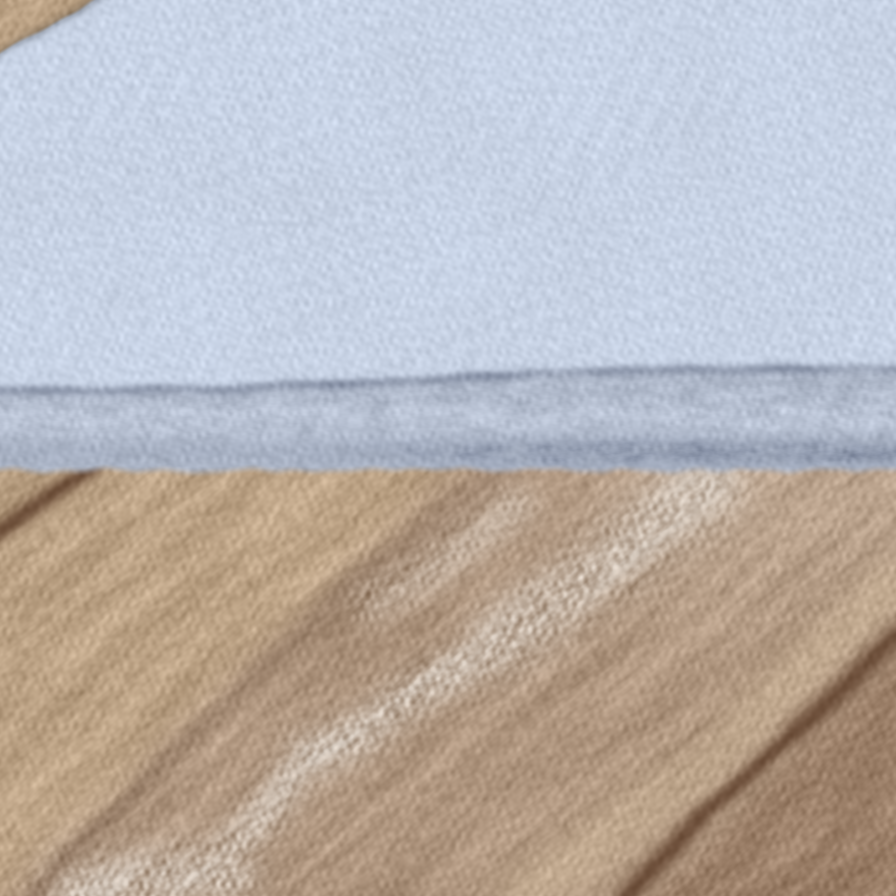
Give the GLSL for this texture, as a three.js fragment shader.

```glsl
// Pale blue painted cloth with a shaded hem lying over diagonal wood planks on woven canvas.
varying vec2 vUv;

const vec3 CLOTH_LIGHT = vec3(0.790, 0.835, 0.908);
const vec3 CLOTH_GREY = vec3(0.765, 0.805, 0.872);
const vec3 HEM_COLOR = vec3(0.685, 0.722, 0.790);
const vec3 HEM_SHADOW = vec3(0.475, 0.515, 0.600);
const vec3 WOOD_TAN = vec3(0.735, 0.635, 0.520);
const vec3 WOOD_BROWN = vec3(0.685, 0.585, 0.495);
const vec3 WOOD_DARK = vec3(0.610, 0.500, 0.410);
const vec3 WOOD_PALE = vec3(0.810, 0.765, 0.720);
const vec3 RIDGE_COLOR = vec3(0.785, 0.695, 0.585);
const vec3 CRACK_COLOR = vec3(0.380, 0.260, 0.180);
const vec2 GRAIN_DIR = vec2(0.766, 0.643);
const vec2 THREAD_DIR = vec2(0.880, -0.475);
const vec2 WEAVE_COUNT = vec2(88.0, 37.0);
const float CLOTH_BOTTOM = 0.475;
const float EDGE_SOFT = 0.006;

vec2 gradient(vec2 cell) {
  float a = 6.2832 * fract(sin(dot(cell, vec2(127.1, 311.7))) * 43758.55);
  return vec2(cos(a), sin(a));
}

// Gradient noise, roughly -0.7 to 0.7
float noise(vec2 p) {
  vec2 i = floor(p), f = fract(p), e = vec2(1.0, 0.0);
  vec2 u = f * f * f * (f * (f * 6.0 - 15.0) + 10.0);
  float low = mix(dot(gradient(i), f), dot(gradient(i + e), f - e), u.x);
  float high = mix(dot(gradient(i + e.yx), f - e.yx), dot(gradient(i + 1.0), f - 1.0), u.x);
  return mix(low, high, u.y);
}

float fbm(vec2 p) {
  float sum = 0.0, gain = 1.0;
  for (int k = 0; k < 4; k++) {
    sum += gain * noise(p);
    p = p * 2.03 + 17.3;
    gain *= 0.5;
  }
  return sum;
}

float peak(float x, float width) {
  return exp(-x * x / (width * width));
}

// Coordinates along and across a direction
vec2 align(vec2 p, vec2 dir) {
  return vec2(dot(p, dir), dot(p, vec2(-dir.y, dir.x)));
}

// Irregular staggered thread lattice with short dashes along dir
float weave(vec2 p, vec2 dir) {
  vec2 q = 6.2832 * WEAVE_COUNT * (p + 0.004 * vec2(noise(p * 31.0), noise(p * 27.0 + 40.0)));
  float lattice = (cos(q.x + q.y) + cos(q.x - q.y)) * (0.13 + 0.16 * noise(p * 40.0));
  float dashes = noise(align(p, dir) * vec2(65.0, 135.0));
  return lattice + 0.75 * dashes + 0.35 * noise(p * 170.0);
}

// Soft brush stroke along a segment
float stroke(vec2 p, vec2 a, vec2 b, float width) {
  vec2 ab = b - a;
  float t = clamp(dot(p - a, ab) / dot(ab, ab), 0.0, 1.0);
  return peak(length(p - a - ab * t), width);
}

vec3 wood(vec2 uv) {
  float threads = weave(uv, GRAIN_DIR);
  vec2 p = uv + 0.010 * vec2(noise(uv * 9.0), noise(uv * 9.0 + 20.0));
  float grain = fbm(align(p, GRAIN_DIR) * vec2(5.0, 38.0));

  // Plank tones on either side of the seam and the crack
  float seamSide = p.y - 0.95 * (p.x - 0.04);
  float crackSide = p.y - 0.97 * (p.x - 0.703);
  vec3 c = mix(WOOD_BROWN, WOOD_TAN, smoothstep(-0.02, 0.08, seamSide));
  c = mix(c, WOOD_TAN + vec3(0.0, 0.01, 0.04), 0.8 * smoothstep(0.18, 0.46, p.y) * smoothstep(0.5, 0.85, p.x));
  c = mix(WOOD_DARK, c, smoothstep(-0.05, 0.0, crackSide));
  c += 0.085 * grain;

  // Pale dragged paint
  float pale = max(stroke(p, vec2(0.79, 0.46), vec2(0.69, 0.38), 0.040), stroke(p, vec2(0.69, 0.38), vec2(0.55, 0.28), 0.036));
  pale = max(pale, stroke(p, vec2(0.55, 0.28), vec2(0.35, 0.155), 0.027));
  pale = max(pale, 0.8 * stroke(p, vec2(0.35, 0.155), vec2(0.23, 0.03), 0.024));
  pale = max(pale, 0.95 * stroke(p, vec2(0.25, 0.03), vec2(0.09, 0.0), 0.037));
  pale = max(pale, 0.5 * stroke(p, vec2(0.57, 0.43), vec2(0.42, 0.33), 0.028));
  c = mix(c, WOOD_PALE, pale * clamp(0.75 + 0.5 * grain + 0.5 * threads, 0.0, 1.0));
  float ridge = max(stroke(p, vec2(0.59, 0.0), vec2(0.78, 0.14), 0.038), stroke(p, vec2(0.78, 0.14), vec2(0.99, 0.34), 0.034));
  c = mix(c, RIDGE_COLOR, 0.6 * ridge);

  // Seam and cracks
  float seam = max(stroke(p, vec2(0.04, 0.0), vec2(0.16, 0.128), 0.010), 0.85 * stroke(p, vec2(0.16, 0.128), vec2(0.43, 0.38), 0.014));
  seam = max(seam, 0.7 * stroke(p, vec2(0.43, 0.38), vec2(0.56, 0.475), 0.018));
  c = mix(c, WOOD_DARK * 0.92, 0.7 * seam);
  float crack = max(stroke(p, vec2(0.70, 0.0), vec2(0.781, 0.089), 0.012), stroke(p, vec2(0.781, 0.089), vec2(0.885, 0.18), 0.010));
  crack = max(crack, stroke(p, vec2(0.885, 0.18), vec2(1.01, 0.295), 0.014));
  crack = max(crack, stroke(p, vec2(-0.01, 0.405), vec2(0.10, 0.476), 0.010));
  c = mix(c, CRACK_COLOR, 0.85 * crack);
  return c + threads * (0.10 + 0.06 * pale) * (1.0 - 0.5 * crack);
}

vec3 cloth(vec2 p) {
  float mottling = fbm(p * 7.0 + 3.0);
  vec3 c = mix(CLOTH_GREY, CLOTH_LIGHT, clamp(0.7 + 0.5 * mottling, 0.0, 1.0));

  // Folded hem with a shadow under its lip and along its foot
  float lip = 0.567 + 0.024 * smoothstep(0.12, 0.82, p.x) + 0.004 * noise(vec2(p.x * 14.0, 2.0));
  float below = lip - p.y;
  float blotch = fbm(p * vec2(25.0, 60.0));
  vec3 hem = HEM_COLOR + 0.065 * blotch + 0.045 * peak(p.y - 0.53, 0.02);
  float foot = peak(p.y - 0.495, 0.016) * (0.2 + 0.45 * smoothstep(0.3, 0.65, p.x));
  hem = mix(hem, HEM_SHADOW, clamp(foot * (0.8 + blotch), 0.0, 1.0));
  c = mix(c, hem, smoothstep(-EDGE_SOFT, EDGE_SOFT, below));
  c = mix(c, HEM_SHADOW, peak(below - 0.003, 0.006) * clamp(0.55 + 0.5 * noise(vec2(p.x * 12.0, 8.0)), 0.0, 1.0));
  return c + weave(p, THREAD_DIR) * 0.075;
}

void main() {
  float corner = vUv.y - 0.941 - 0.565 * vUv.x + 0.004 * noise(vUv * 30.0);
  float foot = vUv.y - CLOTH_BOTTOM + 0.005 * noise(vUv * vec2(30.0, 12.0));
  float cover = smoothstep(-EDGE_SOFT, EDGE_SOFT, foot) * (1.0 - smoothstep(-0.003, 0.003, corner));
  vec3 color = mix(wood(vUv), cloth(vUv), cover) * (1.0 - 0.2 * peak(corner, 0.007));
  gl_FragColor = vec4(clamp(color, 0.0, 1.0), 1.0);
}
```
